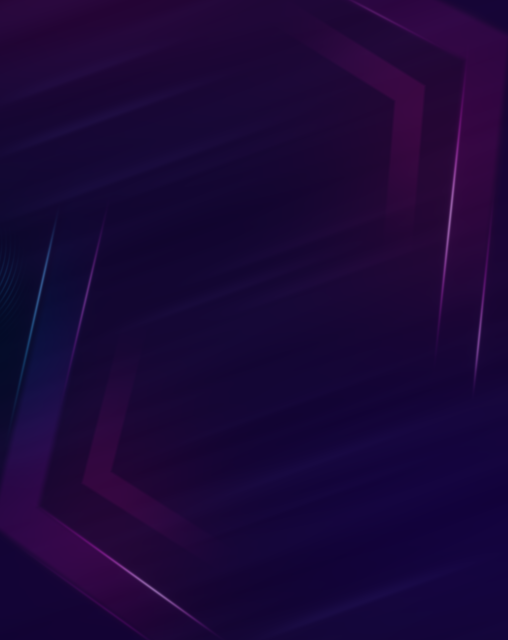
A Shadertoy shader for this background:

```glsl
const vec3 BASE = vec3(0.074, 0.026, 0.198);
const vec3 VIOLET = vec3(0.168, 0.022, 0.228);
const vec3 PLUM = vec3(0.160, 0.024, 0.208);
const vec3 BLUE = vec3(0.076, 0.012, 0.246);
const vec3 NAVY = vec3(0.014, 0.048, 0.160);
const vec3 BAND_PINK = vec3(0.092, 0.006, 0.055);
const vec3 FRAME_PURPLE = vec3(0.085, -0.004, 0.070);
const vec3 FRAME_BLUE = vec3(-0.015, 0.028, 0.060);
const vec3 MAGENTA = vec3(0.37, 0.03, 0.33);
const vec3 CYAN = vec3(0.05, 0.25, 0.32);
const vec3 PALE = vec3(0.38, 0.34, 0.39);
const vec3 STREAK_COOL = vec3(0.026, 0.025, 0.052);
const vec3 STREAK_WARM = vec3(0.044, 0.012, 0.036);
const vec2 STREAK_DIR = vec2(0.942, 0.336);
const float FRAME_WIDTH = 0.065;
const float BAND_WIDTH = 0.045;
const float LINE_WIDTH = 0.0021;
const float BAND_EDGE = 0.003;
const float FRAME_EDGE = 0.007;

// Soft streaks: start x, start y, length, strength
const vec4 STREAKS[11] = vec4[11](
    vec4(0.00, 0.758, 0.43, 1.00), vec4(0.00, 0.838, 0.36, 0.75),
    vec4(0.00, 0.655, 0.60, 0.70), vec4(0.19, 0.485, 0.45, 0.65),
    vec4(0.22, 0.285, 0.60, 0.40), vec4(0.40, 0.000, 0.45, 0.90),
    vec4(0.36, 0.510, 0.45, 0.50), vec4(0.25, 0.135, 0.55, 0.45),
    vec4(0.16, 0.680, 0.55, 0.50), vec4(0.30, 0.560, 0.50, 0.40),
    vec4(0.32, 0.215, 0.50, 0.45));

float hash(vec2 p) {
    vec3 q = fract(vec3(p.xyx) * 0.1031);
    q += dot(q, q.yzx + 33.33);
    return fract((q.x + q.y) * q.z);
}

float noise(vec2 p) {
    vec2 i = floor(p), f = fract(p);
    f = f * f * (3.0 - 2.0 * f);
    return mix(mix(hash(i), hash(i + vec2(1, 0)), f.x),
               mix(hash(i + vec2(0, 1)), hash(i + vec2(1, 1)), f.x), f.y);
}

float spot(vec2 p, vec2 center, vec2 size) {
    vec2 d = (p - center) / size;
    return exp(-dot(d, d));
}

// Signed distance outside a corner made of two half planes
float corner(vec2 p, vec2 tip, vec2 normalA, vec2 normalB) {
    return max(dot(p - tip, normalA), dot(p - tip, normalB));
}

float strip(float d, float low, float high, float edge) {
    return smoothstep(low - edge, low + edge, d) * (1.0 - smoothstep(high - edge, high + edge, d));
}

float fade(vec2 p, vec2 tip, float reach) {
    return 1.0 - smoothstep(reach * 0.1, reach, length(p - tip));
}

// Thin ray tinted along its length, palest at the peak
vec3 ray(vec2 p, vec2 a, vec2 b, float peak, vec3 tint, float whiteness) {
    vec2 ab = b - a;
    float t = clamp(dot(p - a, ab) / dot(ab, ab), 0.0, 1.0);
    float d = length(p - a - ab * t);
    float along = smoothstep(0.0, peak, t) * (1.0 - smoothstep(peak, 1.0, t));
    float core = exp(-d * d / (LINE_WIDTH * LINE_WIDTH));
    float halo = 0.06 * exp(-d / 0.008);
    float pale = whiteness * exp(-pow((t - peak) / 0.2, 2.0));
    return mix(tint, PALE, pale) * along * (core + halo);
}

vec3 background(vec2 p) {
    vec3 c = BASE;
    c = mix(c, VIOLET, 0.90 * spot(p, vec2(0.06, 1.03), vec2(0.48, 0.17)));
    c = mix(c, PLUM, 0.85 * spot(p, vec2(0.70, 0.74), vec2(0.20, 0.28)));
    c = mix(c, PLUM, 0.80 * spot(p, vec2(0.18, 0.18), vec2(0.16, 0.20)));
    c = mix(c, BLUE, 0.95 * spot(p, vec2(0.72, 0.19), vec2(0.36, 0.24)));
    return mix(c, NAVY, 0.95 * spot(p, vec2(-0.01, 0.47), vec2(0.10, 0.17)));
}

vec3 streaks(vec2 p) {
    vec2 q = vec2(dot(p, STREAK_DIR), dot(p, vec2(-STREAK_DIR.y, STREAK_DIR.x)));
    float n = 0.7 * noise(q * vec2(2.0, 22.0)) + 0.3 * noise(q * vec2(3.0, 70.0) + 17.0);
    float light = (n - 0.5) * 0.85;
    for (int i = 0; i < 11; i++) {
        vec4 s = STREAKS[i];
        vec2 d = p - s.xy;
        float t = dot(d, STREAK_DIR) / s.z;
        float across = dot(d, vec2(-STREAK_DIR.y, STREAK_DIR.x));
        float width = across > 0.0 ? 0.012 : 0.005;
        float ends = smoothstep(-0.15, 0.25, t) * (1.0 - smoothstep(0.4, 1.0, t));
        light += s.w * ends * exp(-across * across / (width * width));
    }
    return mix(STREAK_COOL, STREAK_WARM, 0.8 * spot(p, vec2(0.60, 0.66), vec2(0.25, 0.20))) * light;
}

void mainImage(out vec4 fragColor, in vec2 fragCoord) {
    vec2 p = fragCoord / iResolution.y;
    vec3 c = background(p) + streaks(p);

    // Upper right frame and inner band
    vec2 tip = vec2(0.727, 0.906);
    float d = corner(p, tip, vec2(0.45, 0.893), vec2(0.994, -0.108));
    c += FRAME_PURPLE * strip(d, 0.0, FRAME_WIDTH, FRAME_EDGE) * fade(p, tip, 0.48) * 0.75;
    float beyond = smoothstep(FRAME_WIDTH - 0.005, FRAME_WIDTH + 0.015, d);
    c = mix(c, BLUE * 0.85, 0.6 * beyond * smoothstep(0.45, 0.75, p.y));
    tip = vec2(0.664, 0.866);
    d = corner(p, tip, vec2(0.53, 0.848), vec2(0.997, -0.081));
    c += BAND_PINK * strip(d, -BAND_WIDTH, 0.0, BAND_EDGE) * fade(p, tip, 0.28);

    // Lower left frame and inner band
    tip = vec2(0.060, 0.208);
    d = corner(p, tip, vec2(-0.974, 0.228), vec2(-0.585, -0.811));
    float frame = strip(d, 0.0, FRAME_WIDTH, FRAME_EDGE);
    c += FRAME_PURPLE * frame * fade(p, tip, 0.36);
    c += FRAME_BLUE * frame * spot(p, vec2(0.06, 0.42), vec2(0.10, 0.17));
    beyond = smoothstep(FRAME_WIDTH - 0.005, FRAME_WIDTH + 0.015, d);
    c = mix(c, BLUE * 0.85, 0.7 * beyond * smoothstep(0.3, 0.15, p.y));
    tip = vec2(0.128, 0.245);
    d = corner(p, tip, vec2(-0.969, 0.246), vec2(-0.537, -0.843));
    c += BAND_PINK * 0.85 * strip(d, -BAND_WIDTH * 0.88, 0.0, BAND_EDGE) * fade(p, tip, 0.28);

    // Fine arcs at the left edge
    float ripple = 0.5 + 0.5 * cos(length(p - vec2(-0.13, 0.622)) * 900.0);
    c += CYAN * 0.28 * ripple * ripple * spot(p, vec2(0.008, 0.56), vec2(0.018, 0.045));

    // Glowing rays
    c += ray(p, vec2(0.094, 0.685), vec2(0.006, 0.290), 0.33, CYAN, 0.25);
    c += ray(p, vec2(0.173, 0.700), vec2(0.090, 0.345), 0.45, MAGENTA * 0.55, 0.30);
    c += ray(p, vec2(0.733, 0.940), vec2(0.677, 0.410), 0.52, MAGENTA, 0.95);
    c += ray(p, vec2(0.774, 0.720), vec2(0.738, 0.370), 0.72, MAGENTA * 0.70, 0.60);
    c += ray(p, vec2(0.040, 0.223), vec2(0.360, -0.008), 0.62, MAGENTA, 0.95);
    c += ray(p, vec2(0.510, 1.020), vec2(0.727, 0.906), 0.35, MAGENTA * 0.25, 0.15);
    c += ray(p, vec2(0.000, 0.167), vec2(0.260, -0.020), 0.75, MAGENTA * 0.28, 0.0);

    fragColor = vec4(clamp(c, 0.0, 1.0), 1.0);
}
```
